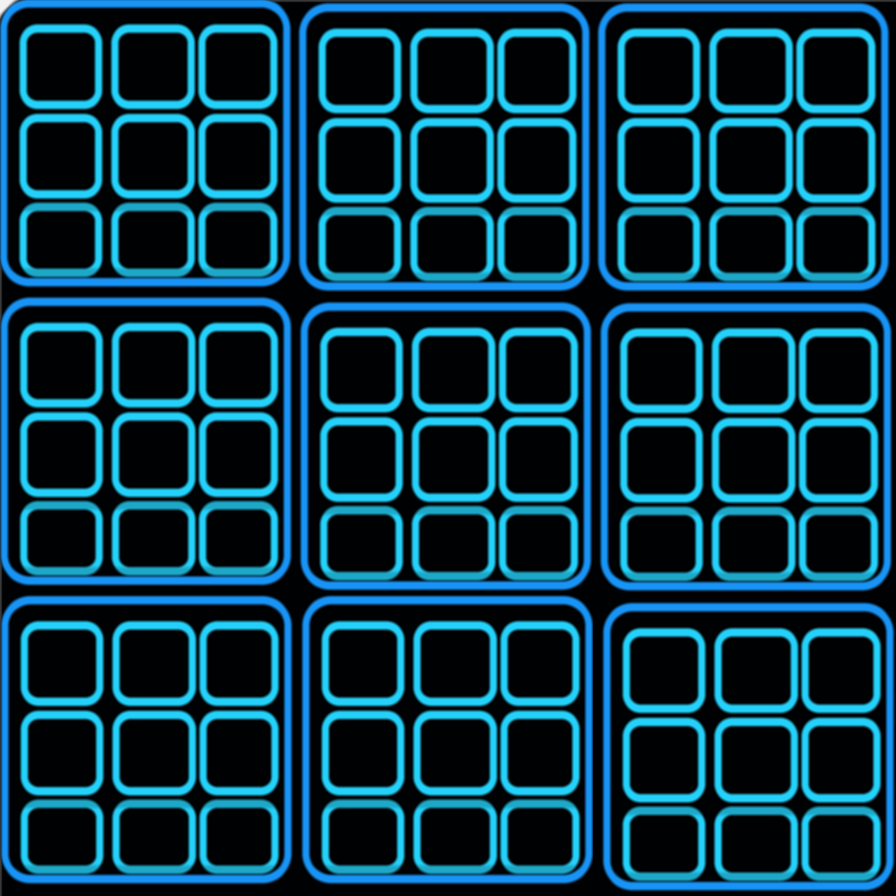
Reproduce this pattern procedurally as a Shadertoy shader.

```glsl
// Three by three blue rounded panels, each holding nine glowing cyan rounded cells.

// Signed distance to a box with rounded corners
float roundBox(vec2 p, vec2 halfSize, float radius) {
    vec2 q = abs(p) - halfSize + radius;
    return length(max(q, 0.0)) + min(max(q.x, q.y), 0.0) - radius;
}

// Soft outline, a little heavier along the horizontal sides
float outline(vec2 p, vec2 halfSize, float radius) {
    vec2 q = abs(p) - halfSize;
    float level = smoothstep(-8.0, 8.0, q.y - q.x);
    float d = abs(roundBox(p, halfSize, radius)) - 0.5 * level;
    return 1.0 - smoothstep(1.2, 4.9, d);
}

// Panel centre: a regular grid with a slow drift and one slipped panel
vec2 panelCentre(vec2 id) {
    vec2 centre = vec2(124.5, 122.4) + id * vec2(256.3, 255.8);
    centre.x += id.y * (0.5 + 0.85 * id.x);
    centre.y += 3.6 * min(id.x, 1.0) + 0.6 * id.x * id.y;
    if (id == vec2(1.0, 2.0)) centre.y -= 4.8;
    return centre;
}

void mainImage(out vec4 fragColor, in vec2 fragCoord) {
    // The canvas spans 768 design units, with y running down
    vec2 p = fragCoord / iResolution.xy * 768.0;
    p.y = 768.0 - p.y;

    vec2 id = clamp(floor((p + 4.0) / 256.0), 0.0, 2.0);
    vec2 local = p - panelCentre(id);

    // Blue panel frame
    vec2 panelHalf = vec2(121.3, 119.5);
    vec3 color = vec3(0.0, 0.005, 0.008);
    color = mix(color, vec3(0.09, 0.58, 0.96), outline(local, panelHalf, 22.0));

    // Cyan cells, uneven in spacing; the bottom row is shorter and dimmer
    vec3 columnX = vec3(-72.3, 6.7, 79.4);
    vec3 columnHalf = vec3(32.3, 32.7, 30.8);
    vec3 rowY = vec3(-65.2, 11.5, 83.2);
    vec3 rowHalf = vec3(32.7, 32.7, 28.3);
    float glow = 0.0;
    for (int row = 0; row < 3; row++) {
        for (int column = 0; column < 3; column++) {
            vec2 q = local - vec2(columnX[column], rowY[row]);
            vec2 cellHalf = vec2(columnHalf[column], rowHalf[row]);
            float line = outline(q, cellHalf, 12.5);
            if (row == 2) line *= 1.0 - 0.2 * smoothstep(22.0, 27.0, abs(q.y));
            glow = max(glow, line);
        }
    }
    color = mix(color, vec3(0.14, 0.82, 0.98), glow);

    // Thin grey rim on the top and left, pale chip in the top left corner
    float outside = smoothstep(2.0, 5.0, roundBox(local, panelHalf, 22.0));
    float rim = 1.0 - smoothstep(0.5, 2.5, min(p.x, p.y));
    float chip = 1.0 - smoothstep(10.0, 18.0, p.x + p.y);
    color = mix(color, vec3(0.28), 0.8 * rim * outside);
    color = mix(color, vec3(0.95), chip * outside);

    fragColor = vec4(color, 1.0);
}
```
